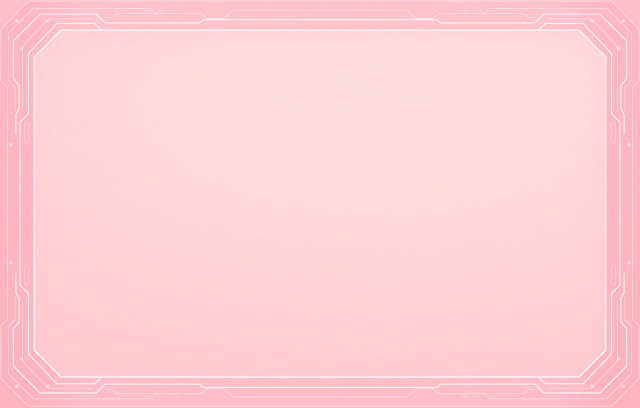
Write a Shadertoy shader that draws this background.

```glsl
// A pale pink panel inside a circuit-like frame of fine white lines.
// The canvas is folded onto one corner, so every trace is drawn four times;
// traces are distances to polylines, fills are soft gradients.

const float ROWS = 488.0;                 // design units in the canvas height
const vec2  PANEL_INSET = vec2(41.0, 36.0);
const float PANEL_CUT = 109.0;            // x + y along the cut corner
const float LOWER_SHIFT = 1.0;            // extra inset of the lower half
const vec3  PANEL_LIGHT = vec3(1.0, 0.866, 0.862);
const vec3  PANEL_DEEP = vec3(1.0, 0.795, 0.812);
const vec3  FRAME_LIGHT = vec3(1.0, 0.775, 0.800);
const vec3  FRAME_DEEP = vec3(1.0, 0.700, 0.740);
const vec3  LINE_COLOR = vec3(1.0, 0.975, 0.985);
const vec3  SHADE_COLOR = vec3(1.0, 0.640, 0.690);
const float GRAIN = 0.008;

// Traces from the middle of the long side to the middle of the short side.
const vec2 OUTER[8] = vec2[8](vec2(400, 1.3), vec2(34, 1.3), vec2(1, 35),
    vec2(1, 97), vec2(9, 105), vec2(9, 250), vec2(9, 250), vec2(9, 250));
const vec2 SECOND[8] = vec2[8](vec2(188, 17), vec2(180, 10), vec2(40, 10),
    vec2(10, 40), vec2(10, 96), vec2(18, 105), vec2(18, 132), vec2(18, 132));
const vec2 THIRD[8] = vec2[8](vec2(400, 23.5), vec2(243, 23.5), vec2(238, 27.5),
    vec2(126, 27.5), vec2(115, 17), vec2(48, 17), vec2(16, 49), vec2(16, 94));
const vec2 THIRD_END[8] = vec2[8](vec2(16, 94), vec2(23, 102), vec2(23, 130),
    vec2(19, 137), vec2(19, 160), vec2(19, 160), vec2(19, 160), vec2(19, 160));
const vec2 FOURTH[8] = vec2[8](vec2(120, 34), vec2(113, 28), vec2(68, 28),
    vec2(34, 64), vec2(34, 136), vec2(24, 146), vec2(24, 250), vec2(24, 250));
const vec2 BRIDGE[8] = vec2[8](vec2(400, 12.3), vec2(279, 12.3), vec2(268, 22),
    vec2(248, 22), vec2(240, 16), vec2(140, 16), vec2(134, 21), vec2(126, 21));
const vec2 INNER[8] = vec2[8](vec2(110, 22.5), vec2(58, 22.5), vec2(27, 55),
    vec2(27, 128), vec2(27, 128), vec2(27, 128), vec2(27, 128), vec2(27, 128));

float hash(vec2 p) {
    vec3 h = fract(vec3(p.xyx) * 0.1031);
    h += dot(h, h.yzx + 33.33);
    return fract((h.x + h.y) * h.z);
}

float noise(vec2 p) {
    vec2 i = floor(p), f = fract(p);
    f = f * f * (3.0 - 2.0 * f);
    return mix(mix(hash(i), hash(i + vec2(1, 0)), f.x),
               mix(hash(i + vec2(0, 1)), hash(i + vec2(1, 1)), f.x), f.y);
}

float segment(vec2 p, vec2 a, vec2 b) {
    vec2 ab = b - a;
    float t = clamp(dot(p - a, ab) / max(dot(ab, ab), 0.001), 0.0, 1.0);
    return length(p - a - ab * t);
}

float polyline(vec2 p, vec2 pts[8]) {
    float d = 1e4;
    for (int i = 0; i < 7; i++) d = min(d, segment(p, pts[i], pts[i + 1]));
    return d;
}

// Antialiased coverage of a stroke at distance d.
float stroke(float d, float halfWidth, float px) {
    return clamp((halfWidth - d) / px + 0.5, 0.0, 1.0);
}

void mainImage(out vec4 fragColor, in vec2 fragCoord) {
    float px = ROWS / iResolution.y;
    vec2 size = iResolution.xy * px;
    vec2 p = fragCoord * px;
    vec2 uv = p / size;
    vec2 q = min(p, size - p);            // distances from the nearest edges
    q.y -= LOWER_SHIFT * step(uv.y, 0.5);

    // Panel: positive inside, lit from the upper right
    float panel = min(min(q.x - PANEL_INSET.x, q.y - PANEL_INSET.y),
                      (q.x + q.y - PANEL_CUT) * 0.7071);
    float fall = length((uv - vec2(0.60, 0.76)) * vec2(0.75, 1.0));
    vec3 panelColor = mix(PANEL_LIGHT, PANEL_DEEP, smoothstep(0.08, 0.82, fall));
    panelColor = mix(panelColor, FRAME_LIGHT, 0.35 * exp(-max(panel, 0.0) / 12.0));

    // Frame: deeper at the sides and below, lighter along the top
    float side = smoothstep(120.0, 20.0, q.x);
    float deep = 0.05 + 0.65 * side + 0.3 * (1.0 - uv.y);
    vec3 frameColor = mix(FRAME_LIGHT, FRAME_DEEP, clamp(deep, 0.0, 1.0));
    float corner = clamp((35.0 - q.x - q.y) / px + 0.5, 0.0, 1.0);
    frameColor = mix(frameColor, FRAME_LIGHT, corner * 0.6 * uv.y);
    vec3 color = mix(frameColor, panelColor, clamp(panel / px + 0.5, 0.0, 1.0));

    // Traces: bright main ones and faint secondary ones
    float third = min(polyline(q, THIRD), polyline(q, THIRD_END));
    float strong = min(third, polyline(q, FOURTH));
    float faint = min(polyline(q, OUTER), polyline(q, SECOND));
    faint = min(faint, min(polyline(q, BRIDGE), polyline(q, INNER)));

    // Slots on the sides, and short dashes along the long edges
    float slot = abs(segment(q, vec2(32, 149), vec2(32, 168)) - 2.6);
    float along = 172.0 + 17.0 * clamp(floor((q.x - 172.0) / 17.0), 0.0, 2.0);
    float dash = segment(q, vec2(along, 13), vec2(along + 9.0, 13));

    // Small round studs climbing the corner and the side
    float stud = min(length(q - vec2(20, 25)), length(q - vec2(26, 58)));
    stud = min(stud, min(length(q - vec2(13, 173)), length(q - vec2(57, 25))));

    // Soft shade under the relief, then the lines
    float relief = min(min(strong, faint), abs(panel));
    color = mix(color, SHADE_COLOR, 0.2 * step(panel, 0.0) * exp(-relief / 3.0));
    color = mix(color, LINE_COLOR, 0.62 * stroke(faint, 0.5, px));
    color = mix(color, LINE_COLOR, 0.35 * stroke(min(slot, dash), 0.5, px));
    color = mix(color, LINE_COLOR, 0.5 * smoothstep(3.2, 1.0, stud));
    color = mix(color, LINE_COLOR, 0.95 * stroke(strong, 0.75, px));
    color = mix(color, LINE_COLOR, stroke(abs(panel), 0.85, px));

    // Paper grain
    color += GRAIN * (noise(p * 0.45) + 0.6 * noise(p * 0.1) - 0.8);
    fragColor = vec4(clamp(color, 0.0, 1.0), 1.0);
}
```
